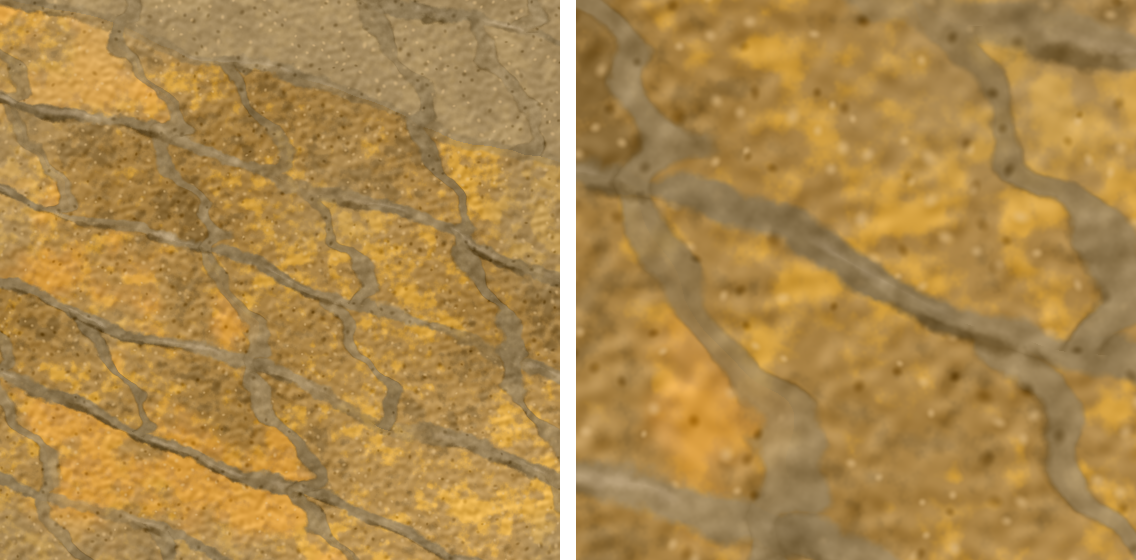
Left: the whole. Right: its middle third, enlarged.
This texture is drawn by a Shadertoy shader. Its source:

```glsl
// Weathered ochre paving stones with wavy, slanted sandy joints.
#define ROW_HEIGHT 0.17
#define STONE_WIDTH 0.23
#define LONG_JOINT 0.0105
#define CROSS_JOINT 0.0135
#define EDGE_SOFTNESS 0.007
#define GRAIN_SCALE 100.0
#define GRAIN_RELIEF 0.13
#define ZIGZAG 0.036
#define ROUGHNESS 0.014

const vec3 BROWN = vec3(0.56, 0.435, 0.235);
const vec3 OCHRE = vec3(0.685, 0.53, 0.285);
const vec3 GOLD  = vec3(0.87, 0.66, 0.26);
const vec3 ORANGE = vec3(0.88, 0.61, 0.26);
const vec3 PEACH = vec3(0.90, 0.76, 0.54);
const vec3 GREY_GREEN = vec3(0.645, 0.55, 0.39);
const vec3 JOINT = vec3(0.53, 0.45, 0.31);

float hash(vec2 p) {
    return fract(sin(dot(p, vec2(127.1, 311.7))) * 43758.5453);
}

float noise(vec2 p) {
    vec2 i = floor(p), f = fract(p);
    f = f * f * (3.0 - 2.0 * f);
    return mix(mix(hash(i), hash(i + vec2(1, 0)), f.x),
               mix(hash(i + vec2(0, 1)), hash(i + vec2(1, 1)), f.x), f.y);
}

float fbm(vec2 p) {
    float sum = 0.0, amp = 0.53;
    for (int i = 0; i < 4; i++) {
        sum += amp * noise(p);
        p = mat2(1.6, 1.2, -1.2, 1.6) * p + 7.3;
        amp *= 0.5;
    }
    return sum;
}

// Round soft specks, one per cell at most.
float specks(vec2 p, float share) {
    vec2 cell = floor(p);
    vec2 centre = 0.4 + 0.2 * vec2(hash(cell + 5.0), hash(cell + 9.0));
    float radius = 0.22 + 0.17 * hash(cell + 13.0);
    return step(hash(cell), share) * (1.0 - smoothstep(0.0, radius, length(fract(p) - centre)));
}

float band(float dist, float halfWidth) {
    return 1.0 - smoothstep(halfWidth - EDGE_SOFTNESS * 0.5, halfWidth + EDGE_SOFTNESS * 0.5, dist);
}

void mainImage(out vec4 fragColor, in vec2 fragCoord) {
    vec2 p = fragCoord / iResolution.y;
    float rough = ROUGHNESS * (fbm(p * 55.0 + 3.0) - 0.5);

    // Slanted paving axes: rows flatten slightly towards the top.
    float across = p.x + 0.39 * p.y;
    float along = p.y + p.x * (0.38 - 0.13 * p.y);
    along += 0.010 * sin(across * 17.0 + 2.0 * p.y) + 0.026 * (noise(p * 9.0) - 0.5)
           + 0.008 * (noise(p * 32.0 + 7.0) - 0.5);
    float row = (along - 1.0) / ROW_HEIGHT;
    float rowId = floor(row);
    float edgeId = floor(row + 0.5);
    float edgeSide = (row - edgeId) * ROW_HEIGHT * 0.94;

    // Cross joints: one kink per row, every second joint shifted or missing.
    float kink = abs(fract(row + 0.2) - 0.5) * 2.0;
    float wobble = ZIGZAG * (smoothstep(0.25, 0.65, kink) - 0.5) + 0.032 * (noise(p * 26.0 + 4.0) - 0.5);
    float column = (across + wobble - 0.6) / STONE_WIDTH;
    float nearest = floor(column + 0.5);
    float stoneId = nearest - 2.0;
    float cross = 0.0;
    float crossRim = 0.0;
    for (int i = -1; i <= 1; i++) {
        float k = nearest + float(i);
        float odd = mod(k, 2.0);
        float present = 1.0 - odd * step(0.66, hash(vec2(k, rowId + 3.0)));
        float place = k + odd * 0.5 * (hash(vec2(rowId, k)) - 0.5);
        float dist = abs(column - place) * STONE_WIDTH * 0.93 + rough;
        float width = CROSS_JOINT * (0.65 + 0.7 * noise(p * 21.0 + k));
        float worn = 0.75 + 0.25 * smoothstep(0.2, 0.5, noise(p * 8.0 + k * 3.1));
        cross = max(cross, present * worn * band(dist, width));
        crossRim = max(crossRim, present * worn * band(abs(dist - width), 0.002));
        if (column > place && present > 0.5) stoneId = k;
    }

    // Long joints fade a little where sand has filled them.
    float fade = smoothstep(0.15, 0.5, noise(vec2(across * 5.0, edgeId * 7.3)));
    float longWidth = LONG_JOINT * (0.6 + 0.7 * noise(p * 14.0 + 9.0));
    float longJoint = band(abs(edgeSide) + rough, longWidth) * mix(0.5, 1.0, fade);
    float joint = max(longJoint, cross * 0.95);

    // Stone colour: blotches, patches of gold, and a tone for each stone.
    float tone = hash(vec2(stoneId, rowId) + 17.0);
    float broad = noise(p * 4.5 + 40.0) - 0.5;
    float blotch = fbm(p * 12.0);
    float fine = fbm(p * 52.0 + 5.0);
    float level = blotch * 0.55 + fine * 0.62 + 0.20 * (tone - 0.5) + 0.14 * broad;
    vec3 color = mix(BROWN, OCHRE, smoothstep(0.32, 0.54, level));
    color = mix(color, GOLD, 0.9 * smoothstep(0.56, 0.80, level));
    color = mix(color, ORANGE, 0.5 * step(0.74, tone) * smoothstep(0.35, 0.65, blotch));
    color += 0.10 * broad;

    // Greenish grey stones at the top, and dusty haze elsewhere.
    float dusty = 0.5 * smoothstep(0.48, 0.78, noise(p * 5.0 + 21.0));
    float greyRow = step(0.0, rowId) * (0.88 - 0.5 * step(0.85, tone));
    vec3 dust = GREY_GREEN + 0.10 * (fine - 0.5) + 0.10 * (blotch - 0.5);
    color = mix(color, dust, max(dusty, greyRow));

    // Sandy joints with a broken dark lower rim and a pale ridge.
    vec3 sand = mix(JOINT, GREY_GREEN, 0.8 * smoothstep(0.25, 0.9, noise(p * 17.0)));
    sand += 0.20 * (fine - 0.5);
    color = mix(color, sand, joint * 0.94);
    float rim = band(abs(edgeSide + longWidth * 0.8) + rough, 0.003) * fade;
    float ridge = band(abs(edgeSide - longWidth * 0.2) + rough, 0.002) * fade;
    color -= 0.15 * rim * smoothstep(0.3, 0.75, noise(p * 22.0 + 2.0));
    color -= 0.10 * crossRim * noise(p * 30.0 + 8.0);
    color += vec3(0.09, 0.09, 0.10) * ridge * smoothstep(0.4, 0.8, noise(p * 24.0 + 6.0));

    // Small lit grains, round pits and scattered pale flecks, turned off axis.
    vec2 g = mat2(0.86, 0.5, -0.5, 0.86) * p * GRAIN_SCALE;
    float relief = noise(g) - noise(g + vec2(-0.55, 0.45));
    color += GRAIN_RELIEF * relief * mix(1.0, 0.6, max(joint, greyRow));
    vec2 drift = 0.5 * vec2(noise(g * 0.3), noise(g * 0.3 + 50.0));
    float fleck = specks(g * 0.62 + drift, 0.24) * (1.0 - 0.8 * joint);
    color = mix(color, PEACH, 0.5 * fleck);
    color -= 0.12 * specks(g * 0.58 + 31.0 + drift, 0.16);

    fragColor = vec4(clamp(color, 0.0, 1.0), 1.0);
}
```
